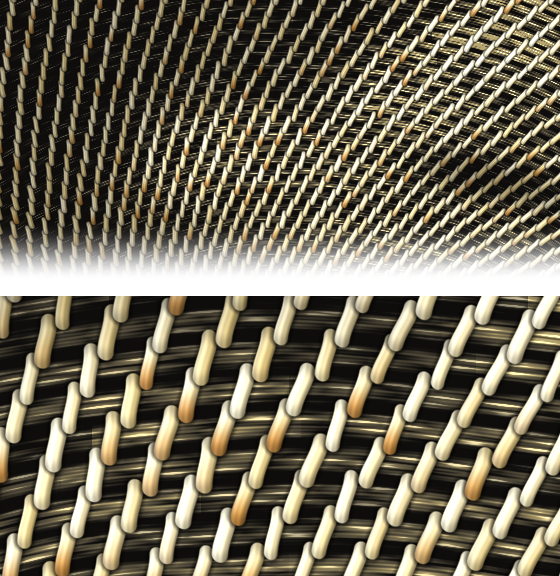
Top, the full canvas; bottom, a detail of the centre.
Give the GLSL for this texture, as a Shadertoy shader.

```glsl
// Coiled basketry: dark fibrous rods lie on concentric arcs, bound by pale cane
// stitches that climb in logarithmic spirals. Polar coordinates give both grids;
// stretched cellular noise and layered sines give the grain, soft spots the light.

const vec3 SOOT  = vec3(0.055, 0.05, 0.045);
const vec3 BARK  = vec3(0.30, 0.275, 0.215);
const vec3 STRAW = vec3(0.72, 0.65, 0.44);
const vec3 CREAM = vec3(1.0, 0.98, 0.88);
const vec3 CANE  = vec3(0.87, 0.77, 0.50);
const vec3 AMBER = vec3(0.70, 0.43, 0.13);

const vec2  COIL_CENTRE  = vec2(1.05, -1.4);
const float ROD_PITCH    = 0.042;   // radial distance between rods
const float COLUMN_PITCH = 0.035;   // angle between stitch columns
const float SPIRAL       = 0.61;    // tangent of the column slant
const float STITCH_LEAN  = 0.20;    // stitch angle from the radius

float hash(vec2 p) {
    return fract(sin(dot(p, vec2(127.1, 311.7))) * 43758.5);
}

// Distance to the nearest scattered point
float cellular(vec2 p) {
    vec2 cell = floor(p);
    float nearest = 2.0;
    for (int y = -1; y <= 1; y++)
    for (int x = -1; x <= 1; x++) {
        vec2 c = cell + vec2(x, y);
        vec2 point = c + vec2(hash(c), hash(c + 41.3));
        nearest = min(nearest, length(p - point));
    }
    return nearest;
}

// Soft elliptical spot, turned by an angle
float spot(vec2 p, vec2 centre, vec2 size, float angle) {
    vec2 d = p - centre;
    float c = cos(angle), s = sin(angle);
    d = vec2(c * d.x + s * d.y, c * d.y - s * d.x) / size;
    return exp(-dot(d, d));
}

float lightAt(vec2 p) {
    float light = 0.08 + 0.14 * smoothstep(0.2, 1.6, p.x);
    light += 0.36 * spot(p, vec2(0.85, 0.45), vec2(0.36, 0.17), 0.15);
    light += 0.80 * spot(p, vec2(1.58, 0.72), vec2(0.42, 0.17), 0.75);
    light += 0.55 * spot(p, vec2(1.95, 0.80), vec2(0.25, 0.30), 0.0);
    light += 0.30 * spot(p, vec2(1.55, 0.12), vec2(0.60, 0.14), 0.0);
    light -= 0.25 * spot(p, vec2(1.65, 0.40), vec2(0.50, 0.08), -0.35);
    return clamp(light, 0.03, 1.0);
}

// One rounded rod with long splinters, glints and a dark seam
vec3 rodColour(float radius, float angle, float light) {
    float row = radius / ROD_PITCH;
    float across = fract(row);
    float along = angle * radius;
    float roundness = smoothstep(0.05, 0.45, across) * smoothstep(1.0, 0.65, across);
    float grain = 1.0 - cellular(vec2(along * 14.0, row * 4.0));
    grain += 0.20 * sin(row * 27.0 + 2.0 * sin(along * 8.0))
           + 0.12 * sin(row * 61.0 + 3.0 * sin(along * 5.0));
    float rodTone = 0.5 + 0.9 * hash(vec2(floor(row), floor(along * 4.0 + 9.0 * hash(vec2(floor(row), 5.0)))));
    float tone = light * rodTone * roundness * (0.1 + 1.7 * pow(max(grain, 0.0), 1.3));
    vec3 colour = mix(SOOT, BARK, smoothstep(0.03, 0.38, tone));
    colour = mix(colour, STRAW, smoothstep(0.3, 1.0, tone));
    float glint = smoothstep(0.85, 1.05, grain) * roundness;
    return colour + CREAM * glint * (0.10 + 0.5 * light);
}

// Position in a stitch: x across, y along, turned and slightly hooked
vec2 stitchSpace(vec2 d, float lean) {
    float c = cos(lean), s = sin(lean);
    vec2 q = vec2(c * d.x - s * d.y, s * d.x + c * d.y);
    q.x -= 0.0025 * sin(q.y * 75.0);
    return q;
}

float capsule(vec2 q, float halfLength, float radius) {
    q.y -= clamp(q.y, -halfLength, halfLength);
    return length(q) - radius;
}

vec3 stitchColour(vec2 q, float halfWidth, vec2 id, float light) {
    float side = clamp(q.x / halfWidth, -1.0, 1.0);
    float paleness = hash(id + 7.0) * 0.6 + light * 0.6 - side * 0.45;
    vec3 colour = mix(CANE, CREAM, clamp(paleness, 0.0, 1.0));
    float stain = smoothstep(0.65, 1.0, hash(id + 19.0)) * smoothstep(0.015, -0.026, q.y);
    colour = mix(colour, AMBER, 0.75 * stain);
    float shade = 1.10 - 0.36 * pow(abs(side + 0.3), 2.0);
    shade *= 0.97 + 0.06 * sin(side * 8.0 + hash(id) * 6.0);
    shade *= 1.0 - 0.28 * smoothstep(0.012, 0.033, abs(q.y));
    return colour * shade * mix(0.72, 1.12, smoothstep(0.05, 0.4, light));
}

void mainImage(out vec4 fragColor, in vec2 fragCoord) {
    float pixel = 1.0 / iResolution.y;
    vec2 p = fragCoord * pixel;
    vec2 d = p - COIL_CENTRE;
    float angle = atan(d.x, d.y);
    float radius = length(d) + 0.004 * sin(angle * 11.0) + 0.002 * sin(angle * 29.0 + p.y * 9.0);
    float light = lightAt(p);
    vec3 colour = rodColour(radius, angle, light);

    // Stitches of this rod and its neighbours, each with a cast shadow
    for (int i = -1; i <= 1; i++) {
        float row = floor(radius / ROD_PITCH) + float(i);
        float rodRadius = (row + 0.5) * ROD_PITCH;
        float phase = (angle - SPIRAL * log(rodRadius)) / COLUMN_PITCH;
        vec2 id = vec2(row, floor(phase + 0.5));
        float jitter = 0.10 * (hash(id) - 0.5);
        vec2 offset = vec2((phase - id.y + jitter) * COLUMN_PITCH * radius, radius - rodRadius);
        vec2 q = stitchSpace(offset, STITCH_LEAN + 0.16 * (hash(id + 3.0) - 0.5));
        float halfWidth = 0.0091 + 0.002 * (hash(id + 11.0) - 0.5);
        float edge = capsule(q, 0.0235, halfWidth);
        colour *= mix(0.3, 1.0, smoothstep(-0.002, 0.007, edge));
        colour = mix(colour, stitchColour(q, halfWidth, id, light), smoothstep(pixel, -pixel, edge));
    }

    // White haze rising from the lower edge
    float haze = pow(smoothstep(0.22, 0.0, p.y), 1.3);
    fragColor = vec4(mix(clamp(colour, 0.0, 1.0), vec3(1.0), haze), 1.0);
}
```
